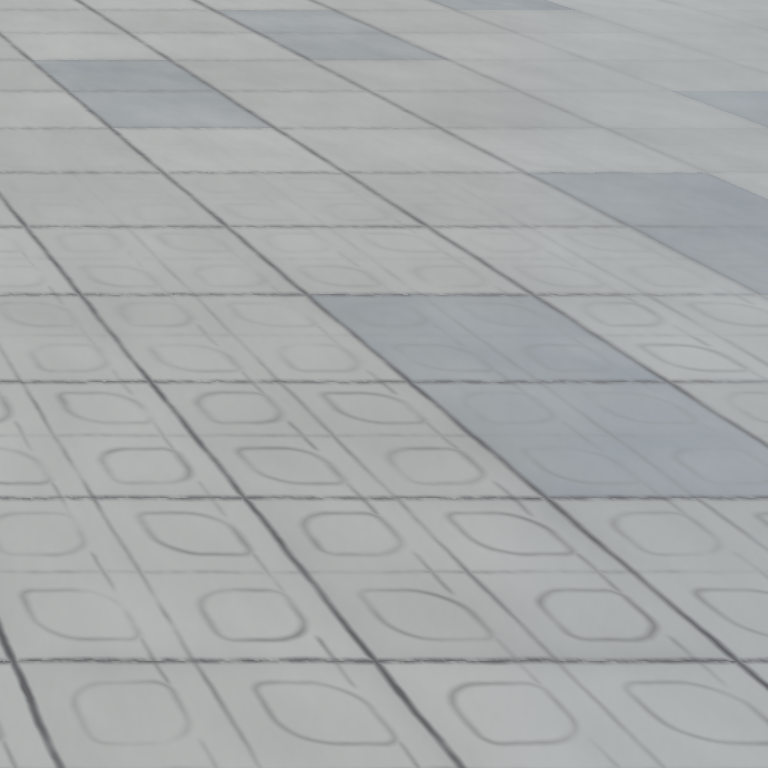
A Shadertoy shader for this texture:

```glsl
// Worn grey paving slabs with embossed leaf outlines, receding in perspective.

float hash(vec2 p) {
    return fract(sin(dot(p, vec2(41.3, 289.1))) * 4375.5);
}

// Layered sines, roughly -1 to 1
float wear(vec2 p) {
    float sum = 0.0, gain = 0.5;
    for (int i = 0; i < 4; i++) {
        sum += gain * sin(p.x + 1.7 * sin(p.y * 0.8)) * sin(p.y + 1.3 * sin(p.x * 0.7));
        p = mat2(1.5, 1.2, -1.2, 1.5) * p + 2.3;
        gain *= 0.6;
    }
    return sum;
}

float stroke(float dist, float halfWidth, float soft) {
    return 1.0 - smoothstep(halfWidth - soft, halfWidth + soft, abs(dist));
}

// Square with two opposite corners rounded; side picks which diagonal
float leaf(vec2 p, float side) {
    float radius = p.x * p.y * side > 0.0 ? 0.26 : 0.09;
    vec2 q = abs(p) - 0.28 + radius;
    return length(max(q, 0.0)) + min(max(q.x, q.y), 0.0) - radius;
}

void mainImage(out vec4 fragColor, in vec2 fragCoord) {
    vec2 p = fragCoord / iResolution.xy;

    // Ground plane: one unit per slab
    float drop = 1.411 - p.y;
    vec2 ground = vec2((p.x + 0.536) / (0.371 * drop) - 2.173, 6.357 / drop - 5.0);
    vec2 soft = max(0.0042, 1.0 / iResolution.y)
        * vec2(length(vec2(2.695, ground.x + 2.173)) / drop, 6.357 / (drop * drop));
    ground += 0.006 * vec2(wear(ground.yx * 9.0), wear(ground * 11.0 + 4.0));
    vec2 slab = floor(ground);

    // Slab tones, with darker slabs stepping diagonally on odd columns
    float tone = hash(slab);
    float phase = mod(slab.y - slab.x + 1.0, 5.0);
    float dark = mod(slab.x, 2.0) * step(0.5, phase) * step(phase, 2.5) * step(0.0, slab.x);
    vec3 color = vec3(0.684, 0.693, 0.687) + 0.028 * (tone - 0.5);
    color = mix(color, vec3(0.612, 0.632, 0.645), dark * (0.65 + 0.3 * tone) * (1.0 + 0.3 * wear(ground * 4.0)));
    color += vec3(-0.008, -0.002, 0.008) * smoothstep(0.4, 1.0, p.x);

    // Broad stains, streaks along the slabs and fine grain
    color += 0.024 * wear(ground * 1.6 + 7.0) + 0.012 * wear(ground * vec2(9.0, 3.0));
    color += 0.004 * wear(p * vec2(190.0, 90.0));

    // Embossed leaves, four to a slab, and the grooves between them
    vec2 cell = fract(ground * 2.0) - 0.5;
    vec2 quarter = floor(ground * 2.0);
    float side = 1.0 - 2.0 * mod(quarter.x + quarter.y, 2.0);
    float blur = 2.0 * max(soft.x, soft.y);
    float relief = 0.85 * stroke(leaf(cell, side), 0.014, blur);
    vec2 middle = fract(ground) - 0.5;
    relief = max(relief, 0.95 * stroke(middle.x, 0.007, soft.x));
    relief = max(relief, 0.6 * stroke(middle.y, 0.006, soft.y) * (0.8 + 0.6 * wear(ground.xx * 21.0)));
    float tail = smoothstep(0.2, 0.3, abs(cell.y)) * stroke(cell.x - 0.28, 0.012, 2.0 * soft.x);
    relief = max(relief, 0.75 * tail);
    relief *= 0.75 + 0.75 * wear(ground * 6.0 + 1.0);
    relief *= (0.65 + 0.35 * hash(slab + 9.0)) * (1.0 - 0.5 * dark);
    relief *= 1.0 - smoothstep(0.35, 0.92, p.y);
    color = mix(color, vec3(0.5, 0.505, 0.51), clamp(relief, 0.0, 1.0));

    // Joints between slabs: broken across, fainter toward the far right
    vec2 edge = abs(fract(ground + 0.5) - 0.5);
    float dashes = 0.72 + 0.75 * wear(ground.xx * vec2(31.0, 17.0) + slab.y * 3.0);
    float across = stroke(edge.y, 0.010, soft.y) * clamp(dashes, 0.2, 1.0);
    float along = stroke(edge.x, 0.010, soft.x) * (0.85 + 0.4 * wear(ground.yy * vec2(7.0, 4.0)));
    float joint = max(along, across * mix(1.0, 0.35, smoothstep(0.6, 0.95, p.y)));
    joint *= mix(1.0, 0.1, smoothstep(1.2, 1.8, p.x + p.y));
    color = mix(color, vec3(0.40, 0.40, 0.412), clamp(joint, 0.0, 1.0));

    // Soft grime beside the joints
    float grime = exp(-18.0 * min(edge.x, edge.y)) * (1.0 - 0.7 * p.y);
    color -= 0.035 * grime * (0.6 + 0.6 * wear(ground * 3.0));

    fragColor = vec4(color, 1.0);
}
```
